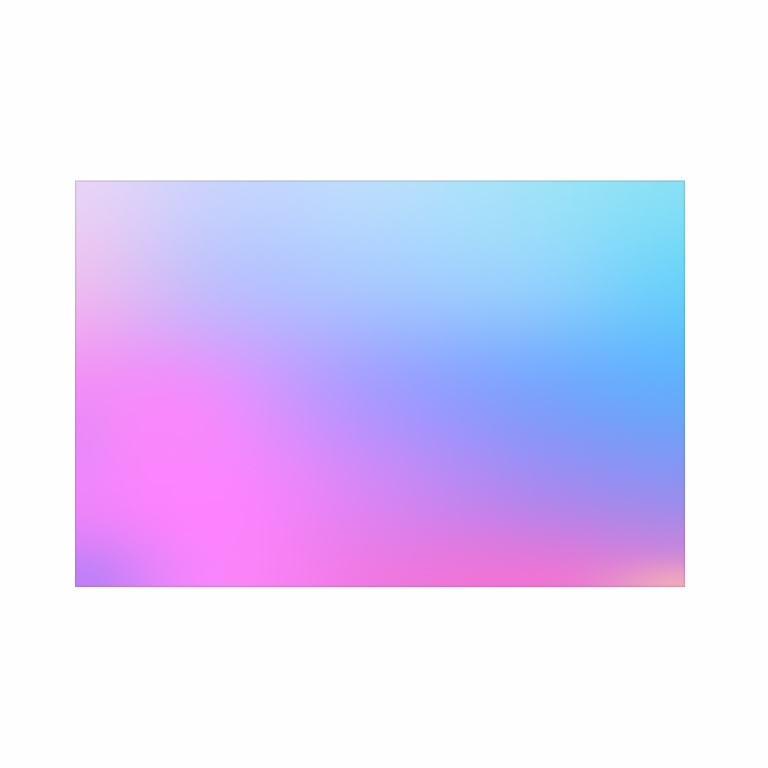
This background is drawn by a Shadertoy shader. Its source:

```glsl
// A soft pastel mesh gradient in a wide panel on a white page.
// Five horizontal colour ramps are joined vertically by a smooth spline,
// then a few gaussian glows tint the corners and the pink area at left.

const vec3 PAGE = vec3(0.996);
const vec2 PANEL_MIN = vec2(0.0977, 0.2357);
const vec2 PANEL_MAX = vec2(0.8919, 0.7650);

// Catmull-Rom curve through five evenly spaced colours, t in 0..1
vec3 ramp(float t, vec3 a, vec3 b, vec3 c, vec3 d, vec3 e) {
    vec3 stops[5] = vec3[5](a, b, c, d, e);
    float x = clamp(t, 0.0, 1.0) * 4.0;
    int i = min(int(x), 3);
    float f = x - float(i);
    vec3 before = stops[max(i - 1, 0)];
    vec3 start = stops[i];
    vec3 end = stops[i + 1];
    vec3 after = stops[min(i + 2, 4)];
    vec3 slope = end - before;
    vec3 bend = 2.0 * before - 5.0 * start + 4.0 * end - after;
    vec3 twist = 3.0 * (start - end) + after - before;
    return start + 0.5 * f * (slope + f * (bend + f * twist));
}

// Blend a colour in with a gaussian falloff around a centre
vec3 addGlow(vec3 base, vec2 p, vec2 centre, vec2 radius, vec3 tint, float strength) {
    vec2 q = (p - centre) / radius;
    return mix(base, tint, strength * exp(-dot(q, q)));
}

// Signed distance to an axis-aligned box
float boxDistance(vec2 p, vec2 lo, vec2 hi) {
    vec2 d = abs(p - 0.5 * (lo + hi)) - 0.5 * (hi - lo);
    return length(max(d, 0.0)) + min(max(d.x, d.y), 0.0);
}

// Colour field of the panel, p in 0..1 on both axes
vec3 meshGradient(vec2 p) {
    vec3 violetPink = ramp(p.x, vec3(0.95, 0.52, 0.98), vec3(0.98, 0.52, 0.98),
        vec3(0.94, 0.47, 0.88), vec3(0.95, 0.45, 0.83), vec3(0.86, 0.50, 0.84));
    vec3 pinkViolet = ramp(p.x, vec3(0.96, 0.52, 0.98), vec3(0.98, 0.52, 0.99),
        vec3(0.82, 0.53, 0.96), vec3(0.66, 0.54, 0.94), vec3(0.56, 0.57, 0.94));
    vec3 pinkBlue = ramp(p.x, vec3(0.95, 0.57, 0.96), vec3(0.85, 0.60, 0.99),
        vec3(0.64, 0.62, 1.00), vec3(0.48, 0.65, 0.99), vec3(0.38, 0.69, 0.99));
    vec3 lilacSky = ramp(p.x, vec3(0.93, 0.74, 0.94), vec3(0.74, 0.75, 0.99),
        vec3(0.66, 0.79, 1.00), vec3(0.58, 0.82, 0.99), vec3(0.42, 0.82, 0.98));
    vec3 paleCyan = ramp(p.x, vec3(0.91, 0.83, 0.97), vec3(0.78, 0.83, 0.99),
        vec3(0.73, 0.87, 0.99), vec3(0.63, 0.89, 0.97), vec3(0.53, 0.88, 0.96));
    vec3 color = ramp(p.y, violetPink, pinkViolet, pinkBlue, lilacSky, paleCyan);

    // Local tints: pink heart, violet left edge and corner, peach corner
    color = addGlow(color, p, vec2(0.16, 0.42), vec2(0.12, 0.14), vec3(1.00, 0.52, 0.99), 0.6);
    color = addGlow(color, p, vec2(0.00, 0.35), vec2(0.06, 0.12), vec3(0.87, 0.55, 0.98), 0.5);
    color = addGlow(color, p, vec2(0.00, 0.00), vec2(0.13, 0.13), vec3(0.72, 0.50, 0.97), 0.9);
    return addGlow(color, p, vec2(1.00, 0.00), vec2(0.12, 0.06), vec3(0.95, 0.68, 0.72), 0.9);
}

void mainImage(out vec4 fragColor, in vec2 fragCoord) {
    vec2 uv = fragCoord / iResolution.xy;
    float pixel = 1.0 / min(iResolution.x, iResolution.y);
    vec3 panel = meshGradient(clamp((uv - PANEL_MIN) / (PANEL_MAX - PANEL_MIN), 0.0, 1.0));

    // Faint darker rim, then a smooth cut against the page
    float edge = boxDistance(uv, PANEL_MIN, PANEL_MAX);
    float rim = 1.0 - smoothstep(0.0, 0.0015 + pixel, abs(edge));
    panel *= 1.0 - 0.15 * rim;
    float inside = 1.0 - smoothstep(-0.75 * pixel, 0.75 * pixel, edge);
    fragColor = vec4(mix(PAGE, panel, inside), 1.0);
}
```
